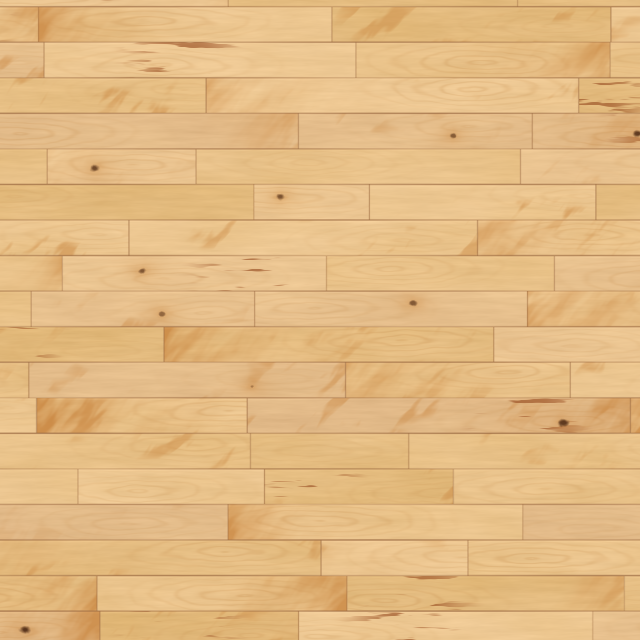
This texture is drawn by a WebGL 2 fragment shader. Its source:

```glsl
#version 300 es
precision highp float;
// Maple strip floor: staggered horizontal planks with grain, amber flame, streaks and knots.

uniform vec2 u_resolution;
out vec4 fragColor;

const float ROWS = 18.0;          // plank rows over the canvas height
const float TOP_OFFSET = 0.0104;  // sliver of a row above the first seam
const float PLANK_LENGTH = 0.385; // mean length, in canvas units
const float JITTER = 0.75;        // spread of the end joints
const float SEAM_WIDTH = 0.0015;
const float JOINT_WIDTH = 0.0012;
const float RING_FREQUENCY = 46.0;

const vec3 PALE = vec3(0.935, 0.790, 0.585);
const vec3 HONEY = vec3(0.870, 0.705, 0.450);
const vec3 ROSE = vec3(0.870, 0.710, 0.520);
const vec3 AMBER = vec3(0.790, 0.530, 0.260);
const vec3 GRAIN = vec3(0.780, 0.560, 0.310);
const vec3 SEAM = vec3(0.620, 0.430, 0.270);
const vec3 STREAK = vec3(0.600, 0.310, 0.140);
const vec3 KNOT = vec3(0.260, 0.130, 0.060);

float hash(vec2 p) {
    return fract(sin(dot(p, vec2(127.1, 311.7))) * 43758.55);
}

// Layered, folded sines, roughly -0.6 to 0.6
float waves(vec2 p) {
    float sum = 0.0, gain = 0.5;
    for (int i = 0; i < 4; i++) {
        sum += gain * sin(p.x + 1.6 * sin(0.8 * p.y + float(i))) * cos(p.y + 1.3 * sin(0.7 * p.x));
        p = mat2(1.2, 1.5, -1.5, 1.2) * p + 3.1;
        gain *= 0.55;
    }
    return sum;
}

// Position of a plank's left end within its row
float jointAt(float index, float row) {
    float shift = hash(vec2(row, 4.3));
    return (index + shift + JITTER * (hash(vec2(index, row)) - 0.5)) * PLANK_LENGTH;
}

float line(float dist, float width, float pixel) {
    float soft = max(pixel, 0.0012);
    return (1.0 - smoothstep(0.0, 0.5 * width + soft, dist)) * min(1.0, width / pixel + 0.2);
}

void main() {
    float pixel = 1.0 / u_resolution.y;
    vec2 uv = gl_FragCoord.xy * pixel;

    // Row and plank under this point
    float depth = (1.0 - uv.y - TOP_OFFSET) * ROWS;
    float row = floor(depth);
    float across = depth - row - 0.5;
    float plank = floor(uv.x / PLANK_LENGTH - hash(vec2(row, 4.3)) + 0.5);
    if (uv.x < jointAt(plank, row)) plank -= 1.0;
    float left = jointAt(plank, row), right = jointAt(plank + 1.0, row);
    vec2 id = vec2(plank, row);
    float h1 = hash(id + 11.3), h2 = hash(id + 23.7), h3 = hash(id + 37.1);
    float h4 = hash(id + 51.9), h5 = hash(id + 67.3);

    // Local wood space, in row heights
    vec2 wood = vec2((uv.x - left) * ROWS, across);
    float span = (right - left) * ROWS;
    vec2 seeded = wood + vec2(h1, h2) * 60.0;

    // Plank tone with soft mottling
    float mottle = waves(seeded * vec2(0.55, 1.6));
    vec3 color = mix(PALE, mix(HONEY, ROSE, step(0.62, h2)), clamp(0.04 + 0.72 * h1 + 0.3 * mottle, 0.0, 1.0));

    // Fine fibres and nested cathedral rings
    color += 0.022 * waves(seeded * vec2(1.1, 13.0));
    color += 0.012 * waves(seeded * vec2(3.0, 22.0) + 9.0);
    vec2 heart = vec2((wood.x - span * h3) * 0.17, across - 0.5 * (h4 - 0.5));
    float rings = length(heart) + 0.09 * waves(seeded * vec2(0.9, 2.2));
    float ring = pow(0.5 + 0.5 * sin(rings * RING_FREQUENCY), 4.0);
    float ringMask = smoothstep(0.85, 0.1, length(heart)) * (0.35 + 0.65 * h5);
    color = mix(color, GRAIN, 0.24 * ring * ringMask);

    // Amber flame with cross ripples, fading away from one end
    float fromEnd = h4 < 0.5 ? wood.x : span - wood.x;
    float ripple = waves(vec2(seeded.x * 2.4 + across * 2.0, seeded.y * 1.3));
    float flame = smoothstep(0.5, 1.0, h5) * exp(-fromEnd / (0.5 + 1.6 * h3));
    color = mix(color, AMBER, clamp(flame * (0.6 + 0.9 * ripple), 0.0, 0.8));
    float figure = smoothstep(0.45, 0.9, h3) * smoothstep(0.12, 0.5, ripple) * smoothstep(-0.1, 0.35, mottle);
    color = mix(color, AMBER, 0.5 * figure);

    // Thin mineral streaks on a few planks
    float vein = waves(seeded * vec2(0.9, 9.0) + 17.0);
    float veinZone = smoothstep(2.2, 0.3, abs(wood.x - span * h2)) * step(0.76, h4);
    color = mix(color, STREAK, 0.65 * veinZone * smoothstep(0.27, 0.48, vein));

    // Occasional knot with a warm halo
    vec2 toKnot = wood - vec2(span * (0.15 + 0.7 * h1), 0.6 * (h3 - 0.5));
    float knotDist = length(toKnot * vec2(0.7, 1.0)) + 0.05 * waves(seeded * 5.0);
    float knotted = step(0.7, h2);
    float knotSize = 0.03 + 0.07 * h5;
    color = mix(color, AMBER, 0.55 * knotted * exp(-knotDist * 5.5));
    color = mix(color, KNOT, knotted * (0.3 + 0.6 * h5) * (1.0 - smoothstep(0.4 * knotSize, 1.5 * knotSize, knotDist)));

    // Row seams of uneven strength, then fainter end joints
    float seamRow = floor(depth + 0.5);
    float seamDist = abs(depth - seamRow) / ROWS;
    float wear = 0.5 + 0.3 * hash(vec2(seamRow, 8.1)) + 0.2 * sin(uv.x * 9.0 + seamRow * 2.7);
    color += 0.018 * smoothstep(0.09, 0.03, across + 0.5);
    color = mix(color, SEAM, 0.85 * wear * line(seamDist, SEAM_WIDTH, pixel));
    float jointDist = min(uv.x - left, right - uv.x);
    color = mix(color, SEAM, (0.3 + 0.3 * h3) * line(jointDist, JOINT_WIDTH, pixel));

    fragColor = vec4(clamp(color, 0.0, 1.0), 1.0);
}
```
